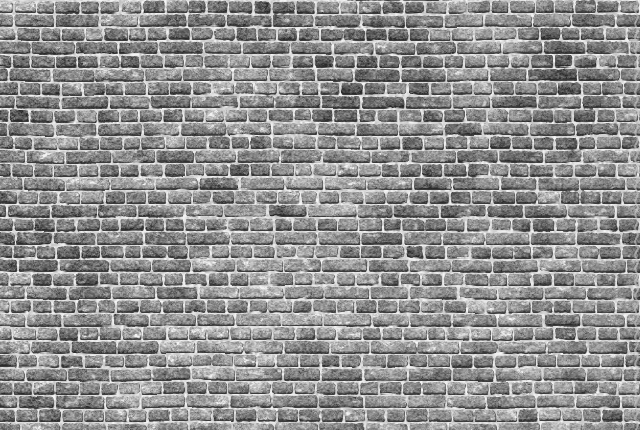
Give the GLSL for this texture, as a Shadertoy shader.

```glsl
// Weathered grey brick wall in English bond: rows of short headers alternate
// with rows of long stretchers. Each brick is a rounded box with ragged edges,
// layered noise for grain, and a dark shadow falling on pale mortar.
#define WALL vec2(47.1, 31.6)   // canvas size, in brick rows
#define HEADER 1.595            // length of a short brick
#define STRETCHER 3.18          // length of a long brick
#define JOINT 0.075             // half width of the mortar
#define ROUNDING 0.13           // corner radius
#define RAGGED 0.13             // roughness of the brick outline
#define GRAIN 0.46              // contrast of the brick surface
#define BRICK_TONE 0.545
#define MORTAR_TONE 0.97
#define SHADOW_TONE 0.23

float hash(vec2 p) {
    vec3 q = fract(vec3(p.xyx) * 0.1031);
    q += dot(q, q.yzx + 33.33);
    return fract((q.x + q.y) * q.z);
}

float noise(vec2 p) {
    vec2 i = floor(p), f = fract(p);
    f = f * f * (3.0 - 2.0 * f);
    return mix(mix(hash(i), hash(i + vec2(1, 0)), f.x),
               mix(hash(i + vec2(0, 1)), hash(i + vec2(1, 1)), f.x), f.y);
}

float fbm(vec2 p) {
    float sum = 0.0, weight = 0.5;
    for (int k = 0; k < 4; k++) {
        sum += weight * noise(p);
        p = mat2(1.6, 1.2, -1.2, 1.6) * p + 17.3;
        weight *= 0.5;
    }
    return sum / 0.9375;
}

float roundedBox(vec2 p, vec2 halfSize) {
    vec2 q = abs(p) - halfSize + ROUNDING;
    return length(max(q, 0.0)) + min(max(q.x, q.y), 0.0) - ROUNDING;
}

// Position of the joint before brick i, counted in brick lengths
float jointAt(float i, float row) {
    return i + 0.2 * (hash(vec2(i + 60.0, row * 3.0 + 11.0)) - 0.5);
}

void mainImage(out vec4 fragColor, in vec2 fragCoord) {
    vec2 uv = fragCoord / iResolution.xy;
    vec2 p = vec2(uv.x, 1.0 - uv.y) * WALL;   // y runs down from the top row
    float pixel = WALL.y / iResolution.y;

    // Find the row and the brick
    vec2 bent = p;
    bent.y += 0.12 * (noise(p * vec2(0.22, 0.1) + 5.0) - 0.5);
    float row = floor(bent.y);
    bool isHeader = mod(row, 2.0) < 0.5;
    float brickLength = isHeader ? HEADER : STRETCHER;
    float x = bent.x / brickLength + (isHeader ? 0.15 : 0.32)
            + 0.5 * hash(vec2(row, 4.7));
    float column = floor(x + 0.5);
    if (x < jointAt(column, row)) column -= 1.0;
    float left = jointAt(column, row), right = jointAt(column + 1.0, row);
    vec2 id = vec2(column + 20.0, row + 40.0);

    // Brick outline, slightly tilted, resized and chipped
    vec2 local = vec2((x - 0.5 * (left + right)) * brickLength, bent.y - row - 0.5);
    local.y += local.x * 0.045 * (hash(id + 3.1) - 0.5);
    vec2 halfSize = vec2(0.5 * (right - left) * brickLength, 0.5) - JOINT;
    halfSize -= vec2(0.04, 0.05) * vec2(hash(id + 7.7), hash(id + 9.2));
    float chip = RAGGED * (noise(p * 3.7) * 0.6 + noise(p * 9.0) * 0.4 - 0.5);
    float d = roundedBox(local, halfSize) + chip;
    float brick = 1.0 - smoothstep(-0.5 * pixel, 0.5 * pixel, d);

    // Mortar with the shadow below each brick
    float castDist = roundedBox(local - vec2(0.025, 0.10), halfSize) + chip;
    float shadow = 1.0 - smoothstep(-0.04, 0.04 + 0.5 * pixel, castDist);
    shadow *= smoothstep(0.12, 0.4, noise(p * vec2(0.9, 1.7) + 31.0));
    float mortar = MORTAR_TONE - 0.22 * noise(p * 6.0 + 2.0);
    mortar = mix(mortar, SHADOW_TONE, shadow);

    // Brick surface: own tone, stains, grain, lit top and dark lower edge
    float tone = BRICK_TONE + 0.17 * (hash(id) - 0.5);
    tone += 0.30 * (fbm(p * 0.17 + 8.0) - 0.5) + 0.07 * (0.5 - uv.y);
    tone += 0.32 * (fbm(p * vec2(0.9, 1.5) + id * 3.0) - 0.5);
    float grain = 0.55 * noise(p * vec2(6.5, 8.5)) + 0.45 * noise(p * vec2(13.0, 16.0) + 9.0);
    tone += GRAIN * (grain - 0.5) * mix(1.0, 0.75, uv.x);
    tone -= 0.10 * local.y;
    float rim = smoothstep(-0.16, 0.0, d);
    tone -= 0.20 * rim * smoothstep(0.1, 0.4, local.y);

    // Short cracks, pale scuffs and a few sooty bricks
    float crackField = abs(fbm(p * vec2(1.1, 1.8) + id * 5.0) - 0.5);
    tone -= 0.16 * (1.0 - smoothstep(0.0, 0.03, crackField)) * noise(p * 1.3);
    tone += 0.20 * smoothstep(0.62, 0.8, fbm(p * vec2(1.6, 2.6) + 70.0));
    tone -= 0.13 * step(0.91, hash(id + 21.0)) * noise(p * 2.0 + 4.0);

    float grey = mix(mortar, clamp(tone, 0.16, 0.95), brick);

    // Pale scalloped seam along the right edge
    float seamX = 0.9945 + 0.002 * sin(p.y * 6.2832);
    float seam = 1.0 - smoothstep(0.0008, 0.0025, abs(uv.x - seamX));
    grey = mix(grey, 0.78, 0.6 * seam);

    fragColor = vec4(vec3(clamp(grey, 0.0, 1.0)), 1.0);
}
```
